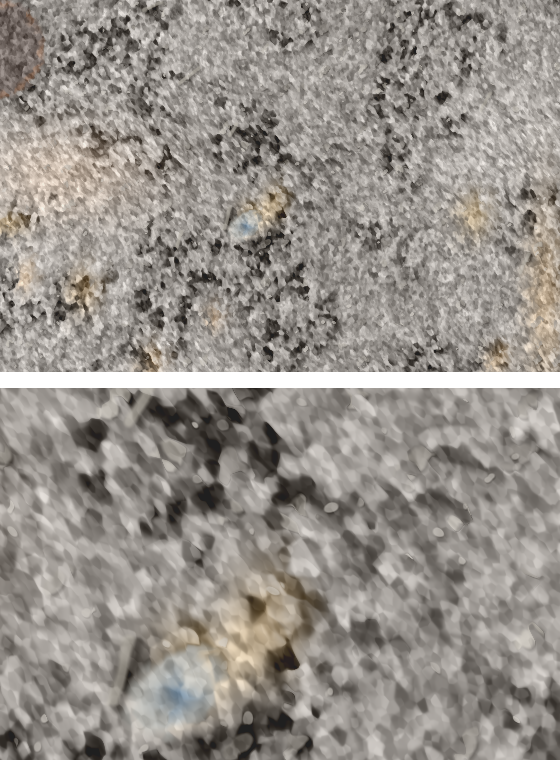
Top: the whole. Bottom: its middle third, enlarged.
This texture is drawn by a Shadertoy shader. Its source:

```glsl
float hash(vec2 p) {
    vec3 q = fract(vec3(p.xyx) * 0.1031);
    q += dot(q, q.yzx + 33.33);
    return fract((q.x + q.y) * q.z);
}

vec2 hash2(vec2 p) {
    return vec2(hash(p), hash(p + 57.3));
}

// Soft cellular noise: every cell has one tone, blended at its borders
float cells(vec2 p, float sharpness) {
    vec2 sum = vec2(0.0);
    for (int y = -1; y <= 1; y++)
    for (int x = -1; x <= 1; x++) {
        vec2 cell = floor(p) + vec2(x, y);
        vec2 d = cell + hash2(cell) - p;
        sum += exp(-sharpness * dot(d, d)) * vec2(hash(cell + 19.7), 1.0);
    }
    return sum.x / sum.y - 0.5;
}

// Scattered stones: x = body, y = shadow, z = random tone
vec3 stones(vec2 p, float share) {
    vec2 cell = floor(p);
    float present = step(hash(cell + 7.1), share);
    vec2 d = fract(p) - 0.38 - 0.24 * hash2(cell + 3.7);
    float angle = 6.283 * hash(cell + 11.9);
    vec2 axis = vec2(cos(angle), sin(angle));
    mat2 turn = mat2(axis.x, -axis.y, axis.y, axis.x);
    vec2 squash = vec2(1.0, 1.4);
    float radius = mix(0.12, 0.27, hash(cell + 23.3));
    float body = length(turn * d * squash);
    float shade = length(turn * (d - vec2(0.04, -0.06)) * squash);
    return vec3(present * smoothstep(radius + 0.05, radius - 0.05, body),
                present * smoothstep(radius * 1.3, radius * 0.7, shade),
                hash(cell + 41.3));
}

float blob(vec2 p, vec2 center, vec2 size) {
    vec2 d = (p - center) / size;
    return exp(-dot(d, d));
}

float segment(vec2 p, vec2 halfAxis) {
    return length(p - halfAxis * clamp(dot(p, halfAxis) / dot(halfAxis, halfAxis), -1.0, 1.0));
}

void mainImage(out vec4 fragColor, in vec2 fragCoord) {
    vec2 uv = fragCoord / iResolution.y;
    float right = iResolution.x / iResolution.y;

    // Slanted grain coordinates, bent slightly by sines
    vec2 bent = uv + 0.018 * sin(uv.yx * vec2(9.0, 7.0) + vec2(1.0, 2.6));
    vec2 slant = vec2(dot(bent, vec2(0.86, 0.5)), dot(bent, vec2(-0.5, 0.86)));
    float grain = cells(slant * vec2(104.0, 66.0), 8.0);
    float dust = cells(slant * vec2(190.0, 120.0) + 31.0, 8.0);
    float grit = cells(bent * vec2(44.0, 40.0) + grain * 0.5, 8.0);
    float clump = cells(bent * 8.0 + 4.0 + grit * 0.3, 5.0);
    float ragged = 0.014 * grit + 0.01 * grain;

    // Grey soil: smooth dusty zones and rough zones with dark crevices
    float rough = smoothstep(0.15, -0.2, clump);
    float tone = 0.612 + (0.27 + 0.1 * rough) * grain + 0.17 * dust;
    tone += (0.14 + 0.1 * rough) * grit + 0.13 * clump;
    tone += 0.022 * sin(uv.x * 5.0 + 1.8 * sin(uv.y * 4.0)) - 0.05 * blob(uv, vec2(1.15, 0.2), vec2(0.35, 0.25));
    tone -= 0.17 * rough * smoothstep(0.06, 0.32, -grit - 0.4 * grain);
    tone -= 0.08 * blob(uv, vec2(0.92, 0.93), vec2(0.15, 0.1)) + 0.06 * blob(uv, vec2(0.92, 0.4), vec2(0.05, 0.3));
    vec3 color = tone + vec3(0.0, -0.018, -0.037);

    // Sandy mound and rusty right margin
    float mound = blob(uv + 2.0 * ragged, vec2(0.17, 0.53), vec2(0.22, 0.12));
    color += mound * vec3(0.15, 0.105, 0.065);
    float margin = blob(uv + 2.0 * ragged, vec2(right - 0.04, 0.2), vec2(0.05, 0.25));
    color += margin * vec3(0.11, 0.05, -0.03);

    // Small warm stains
    for (int i = 0; i < 9; i++) {
        vec2 id = vec2(float(i), 5.0);
        vec2 place = hash2(id) * vec2(right, 1.0);
        vec2 size = 0.02 + 0.045 * hash2(id + 13.0);
        float stain = blob(uv + 2.0 * ragged, place, size);
        color += stain * mix(vec3(0.1, 0.03, -0.03), vec3(0.12, 0.07, -0.03), hash(id + 29.0));
    }

    // Pebbles and bright chips
    vec3 pebble = stones(uv * 19.0 + 0.4 * grain, 0.3);
    color -= 0.13 * pebble.y * (1.0 - pebble.x);
    vec3 pebbleTint = mix(vec3(0.56, 0.54, 0.52), vec3(0.76, 0.74, 0.7), pebble.z);
    color = mix(color, pebbleTint + 0.16 * grain + 0.1 * dust, 0.65 * pebble.x);
    vec3 chip = stones(uv * 42.0 + 0.35 * grain + 9.0, 0.15);
    color -= 0.06 * chip.y * (1.0 - chip.x);
    color = mix(color, vec3(0.82, 0.8, 0.77), chip.x * (0.25 + 0.5 * chip.z));

    // Pale twigs with shadows
    for (int i = 0; i < 8; i++) {
        vec2 id = vec2(float(i), 71.0);
        vec2 d = uv - hash2(id) * vec2(right, 1.0) + 0.4 * ragged;
        float angle = 0.3 + 1.2 * hash(id + 17.0);
        vec2 halfAxis = (0.015 + 0.02 * hash(id + 37.0)) * vec2(cos(angle), sin(angle));
        color -= 0.12 * smoothstep(0.009, 0.002, segment(d - vec2(0.005, -0.005), halfAxis));
        color = mix(color, vec3(0.7, 0.68, 0.64) + 0.12 * grain, 0.7 * smoothstep(0.007, 0.002, segment(d, halfAxis)));
    }

    // Dark round slab in the corner, with a broken rusty rim
    float slab = length((uv - vec2(-0.03, 0.87)) * vec2(0.92, 1.0)) - 0.14 + ragged;
    color -= 0.15 * smoothstep(0.045, 0.0, slab);
    float rim = smoothstep(-0.03, -0.005, slab) * smoothstep(-0.3, 0.3, grit);
    vec3 slabColor = mix(vec3(0.46, 0.42, 0.4), vec3(0.52, 0.41, 0.34), rim);
    color = mix(color, slabColor + 0.27 * grain + 0.14 * dust + 0.1 * grit, smoothstep(0.007, -0.007, slab));

    // Pale stone with a blue heart
    vec2 d = uv - vec2(0.66, 0.39);
    vec2 turned = vec2(dot(d, vec2(0.8, 0.6)), dot(d, vec2(-0.6, 0.8)));
    float stone = length(turned * vec2(0.65, 1.1)) - 0.034 + ragged;
    color -= 0.22 * blob(uv + ragged, vec2(0.695, 0.35), vec2(0.04, 0.02));
    float heart = blob(d + ragged, vec2(0.004, 0.003), vec2(0.018, 0.014));
    vec3 stoneColor = mix(vec3(0.72, 0.72, 0.7), vec3(0.42, 0.52, 0.61), heart);
    color = mix(color, stoneColor + 0.22 * grain + 0.12 * dust, 0.9 * smoothstep(0.006, -0.006, stone));

    fragColor = vec4(clamp(color, 0.12, 0.95), 1.0);
}
```
